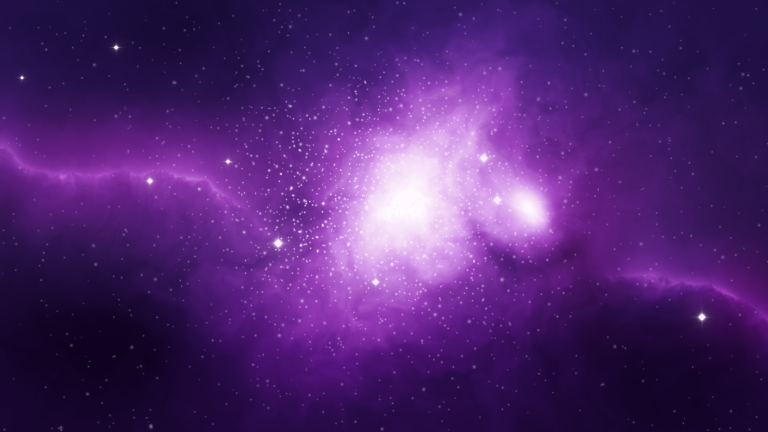
Reproduce this background procedurally as a Shadertoy shader.

```glsl
const vec3 RAMP[7] = vec3[7](
    vec3(0.06, 0.015, 0.13), vec3(0.16, 0.07, 0.29), vec3(0.34, 0.13, 0.50),
    vec3(0.60, 0.26, 0.73), vec3(0.82, 0.57, 0.91), vec3(0.94, 0.82, 0.96), vec3(1.0, 0.98, 1.0));

// Brightest stars: position and size
const vec3 BEACONS[9] = vec3[9](
    vec3(0.644, 0.437, 1.2), vec3(0.347, 0.581, 0.8), vec3(1.625, 0.266, 1.0),
    vec3(1.120, 0.634, 1.1), vec3(1.151, 0.537, 1.1), vec3(0.269, 0.890, 0.6),
    vec3(0.528, 0.626, 0.6), vec3(0.870, 0.347, 0.9), vec3(0.051, 0.820, 0.45));

vec2 hash2(vec2 p) {
    vec3 q = fract(p.xyx * vec3(0.1031, 0.1030, 0.0973));
    q += dot(q, q.yzx + 33.33);
    return fract((q.xx + q.yz) * q.zy);
}

float gradientNoise(vec2 p) {
    vec2 i = floor(p), f = fract(p), e = vec2(0.0, 1.0);
    vec2 u = f * f * f * (f * (f * 6.0 - 15.0) + 10.0);
    float a = dot(hash2(i) * 2.0 - 1.0, f);
    float b = dot(hash2(i + e.yx) * 2.0 - 1.0, f - e.yx);
    float c = dot(hash2(i + e.xy) * 2.0 - 1.0, f - e.xy);
    float d = dot(hash2(i + e.yy) * 2.0 - 1.0, f - e.yy);
    return mix(mix(a, b, u.x), mix(c, d, u.x), u.y);
}

float fbm(vec2 p) {
    float sum = 0.0, amp = 0.8;
    for (int i = 0; i < 5; i++) {
        sum += amp * gradientNoise(p);
        p = mat2(1.6, 1.2, -1.2, 1.6) * p + 7.3;
        amp *= 0.52;
    }
    return sum;
}

// Soft elliptical glow; lean shears it to the right as it rises
float blob(vec2 p, vec2 centre, vec2 radii, float lean) {
    vec2 q = p - centre;
    q.x -= lean * q.y;
    q /= radii;
    return exp(-dot(q, q));
}

// Glow on both sides of a cloud edge, with a thin lit rim
float ridgeGlow(float d, float above, float below, float rim) {
    return 1.7 * (d > 0.0 ? exp(-d / above) : exp(d / below)) + rim * exp(-abs(d) / 0.013);
}

vec3 ramp(float level) {
    vec3 colour = RAMP[0];
    for (int i = 1; i < 7; i++)
        colour = mix(colour, RAMP[i], clamp(level - float(i - 1), 0.0, 1.0));
    return colour;
}

// One star per grid cell, kept with the given chance
float starLayer(vec2 p, float scale, float chance) {
    vec2 cell = floor(p * scale);
    vec2 traits = hash2(cell + scale * 3.7);
    vec2 q = fract(p * scale) - 0.2 - 0.6 * hash2(cell + scale);
    float size = min(mix(0.0016, 0.0042, traits.y * traits.y) * scale, 0.14);
    return exp(-dot(q, q) / (size * size)) * step(traits.x, chance) * (0.4 + 0.6 * traits.y);
}

float flare(vec2 p, float size) {
    vec2 a = abs(p) / size;
    float spikes = exp(-a.x / 0.008 - a.y / 0.0016) + exp(-a.y / 0.008 - a.x / 0.0016);
    return 1.3 * exp(-dot(a, a) / 0.00004) + spikes + 0.3 * exp(-length(a) / 0.012);
}

void mainImage(out vec4 fragColor, in vec2 fragCoord) {
    vec2 p = fragCoord / iResolution.y;
    // Turbulence bends the clouds
    vec2 warp = vec2(fbm(p * 4.0), fbm(p * 4.0 + 19.0));
    vec2 w = p + 0.045 * warp;
    float cloud = fbm(w * 5.0 + warp * 1.2 + 3.0);
    float wisps = fbm(w * 13.0 + warp * 2.0);

    // Central nebula
    float halo = blob(w, vec2(0.97, 0.51), vec2(0.47, 0.40), 0.15);
    float level = mix(0.45, 0.85, smoothstep(0.15, 0.75, p.y)) + 1.9 * halo;
    level += 0.9 * blob(w, vec2(0.98, 0.50), vec2(0.33, 0.26), 0.1);
    level += 1.3 * blob(w, vec2(0.95, 0.55), vec2(0.17, 0.23), 0.3);
    level += 1.0 * blob(w, vec2(0.925, 0.53), vec2(0.085, 0.12), 0.3);
    level += 0.5 * blob(w, vec2(1.10, 0.83), vec2(0.15, 0.24), 0.5);
    level += 0.8 * blob(w, vec2(0.70, 0.24), vec2(0.21, 0.18), 0.2);

    // Second core with a dark lane curling below it
    vec2 core = p + 0.015 * warp - vec2(1.225, 0.515);
    level += 1.1 * blob(core, vec2(-0.02, 0.01), vec2(0.11, 0.10), -0.2);
    level += 2.2 * blob(core, vec2(0.003, 0.0), vec2(0.042, 0.05), -0.2);
    float lane = exp(-pow((length(core) - 0.135) / 0.025, 2.0));
    level -= 0.7 * lane * smoothstep(0.02, -0.1, core.x * 0.4 + core.y);

    // Cloud edges at left and right
    float leftFade = 1.0 - smoothstep(0.42, 0.72, p.x);
    float rightFade = smoothstep(1.34, 1.52, p.x);
    float leftEdge = 0.585 + 0.065 * exp(-p.x * p.x / 0.003) - 1.85 * pow(max(p.x - 0.38, 0.0), 2.0);
    float rightEdge = 0.375 - 1.1 * pow(max(p.x - 1.45, 0.0), 2.0);
    float rim = 0.5 + 1.2 * wisps, height = w.y + 0.025 * wisps;
    level += leftFade * ridgeGlow(height - leftEdge, 0.13, 0.14, rim);
    level += rightFade * ridgeGlow(height - rightEdge, 0.10, 0.07, rim);

    // Dark pockets
    level -= 0.55 * blob(w, vec2(0.42, 0.90), vec2(0.24, 0.18), 0.0);
    level -= 0.8 * blob(w, vec2(0.25, 0.21), vec2(0.25, 0.18), 0.0);
    level -= 0.5 * blob(w, vec2(1.50, 0.15), vec2(0.24, 0.19), 0.0);
    level -= 0.6 * blob(w, vec2(0.70, 0.51), vec2(0.06, 0.05), 0.0);
    level += cloud * (0.25 + 0.7 * halo) + wisps * (0.1 + 0.6 * halo);
    vec3 colour = ramp(level);

    // Indigo sky above, magenta near the edges, deep violet below
    float dim = 1.0 - smoothstep(1.5, 4.0, level);
    colour *= mix(vec3(1.0), vec3(0.8, 0.95, 0.98), dim * smoothstep(0.6, 0.95, p.y));
    float pink = blob(p, vec2(0.25, 0.62), vec2(0.32, 0.12), 0.0)
        + blob(p, vec2(1.74, 0.31), vec2(0.13, 0.12), 0.0) + blob(p, vec2(1.33, 0.48), vec2(0.14, 0.2), 0.0);
    colour += vec3(0.08, -0.01, 0.03) * pink * dim;
    colour.g *= 1.0 - 0.4 * dim * smoothstep(0.45, 0.15, p.y);

    // Scattered stars gather around the core
    float cluster = blob(p, vec2(0.88, 0.53), vec2(0.32, 0.26), 0.0), stars = 0.0;
    for (int i = 0; i < 4; i++)
        stars += starLayer(p, 22.0 + 16.0 * float(i), 0.04 + 0.6 * cluster) * (0.3 + 0.7 * cluster);
    for (int i = 0; i < 9; i++)
        stars += flare(p - BEACONS[i].xy, BEACONS[i].z);
    fragColor = vec4(clamp(mix(colour, vec3(0.98, 0.92, 1.0), min(stars, 1.0)), 0.0, 1.0), 1.0);
}
```
